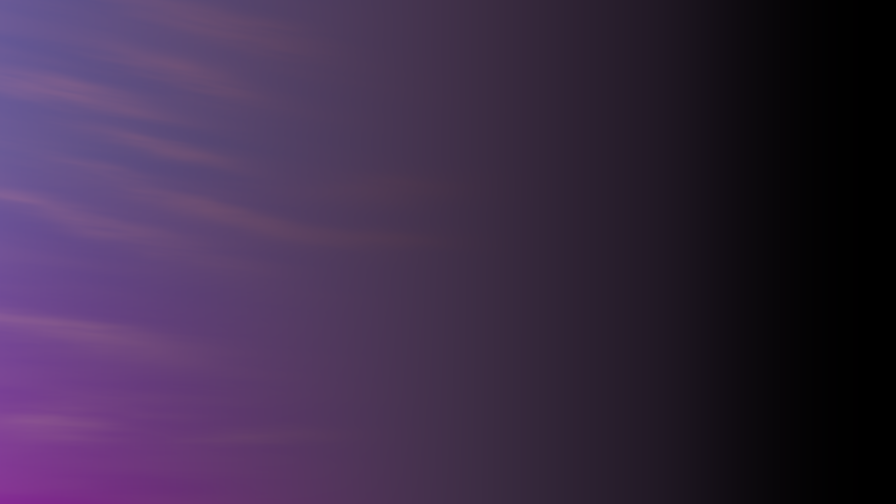
Reproduce this background procedurally as a WebGL 2 fragment shader.

```glsl
#version 300 es
precision highp float;

#define ZENITH vec3(0.395, 0.345, 0.590)
#define HORIZON vec3(0.525, 0.160, 0.580)
#define DUSK vec3(0.555, 0.415, 0.620)
#define CLOUD vec3(0.640, 0.440, 0.590)
#define CLOUD_AMOUNT 0.58
#define HAZE_AMOUNT 0.12
#define FADE_POWER 1.1
#define WISPS 11

uniform vec2 u_resolution;
out vec4 outColor;

// Wisp layout: centre x, centre y, half length, half thickness
const vec4 wisps[WISPS] = vec4[](
    vec4(0.29, 0.93, 0.15, 0.035), vec4(0.21, 0.85, 0.09, 0.030),
    vec4(0.07, 0.82, 0.11, 0.035), vec4(0.17, 0.72, 0.09, 0.022),
    vec4(0.10, 0.56, 0.16, 0.028), vec4(0.22, 0.60, 0.16, 0.026),
    vec4(0.46, 0.63, 0.09, 0.032), vec4(0.44, 0.53, 0.09, 0.020),
    vec4(0.07, 0.34, 0.12, 0.035), vec4(0.08, 0.17, 0.08, 0.035),
    vec4(0.27, 0.14, 0.10, 0.018));

float hash(vec2 cell) {
    vec3 q = fract(vec3(cell.xyx) * 0.1031);
    q += dot(q, q.yzx + 33.33);
    return fract((q.x + q.y) * q.z);
}

float noise(vec2 p) {
    vec2 cell = floor(p), f = fract(p);
    f = f * f * (3.0 - 2.0 * f);
    float low = mix(hash(cell), hash(cell + vec2(1, 0)), f.x);
    float high = mix(hash(cell + vec2(0, 1)), hash(cell + vec2(1, 1)), f.x);
    return mix(low, high, f.y);
}

float fbm(vec2 p) {
    float sum = 0.0, weight = 0.5;
    for (int i = 0; i < 4; i++) {
        sum += weight * noise(p);
        p = p * 2.03 + 17.0;
        weight *= 0.5;
    }
    return sum;
}

// Slanted soft streaks, flatter toward the horizon and the right
float wispDensity(vec2 p) {
    float clear = 1.0;
    vec2 warp = vec2(0.0, 0.045 * (fbm(p * vec2(9.0, 14.0)) - 0.47));
    for (int i = 0; i < WISPS; i++) {
        vec4 w = wisps[i];
        vec2 d = p + warp - w.xy;
        float steep = smoothstep(0.05, 0.6, w.y) * (1.0 - smoothstep(0.28, 0.5, w.x));
        d.y += 0.5 * steep * d.x;
        d /= w.zw;
        clear *= 1.0 - 0.8 * exp(-dot(d, d));
    }
    return 1.0 - clear;
}

void main() {
    vec2 p = gl_FragCoord.xy / u_resolution;

    // Sky gradient, greying toward the right
    float height = pow(clamp(p.y / 0.7, 0.0, 1.0), 0.7);
    vec3 color = mix(HORIZON, ZENITH, height);
    color = mix(color, DUSK, smoothstep(0.0, 0.6, p.x));

    // Clouds combed into fine slanted fibres
    vec2 fibre = vec2(p.x * 5.0, (p.y + 0.4 * p.x * p.y) * 24.0);
    float strands = smoothstep(0.2, 0.75, fbm(fibre));
    float cloud = CLOUD_AMOUNT * wispDensity(p) * (0.35 + 0.9 * strands);
    cloud += HAZE_AMOUNT * strands * (1.0 - smoothstep(0.2, 0.6, p.x));
    color = mix(color, CLOUD, cloud * (1.0 - 0.5 * smoothstep(0.25, 0.6, p.x)));

    // Falloff into darkness
    float fade = pow(max(1.0 - p.x, 0.0), FADE_POWER);
    fade *= 1.0 - smoothstep(0.72, 1.02, p.x);
    outColor = vec4(color * fade, 1.0);
}
```
